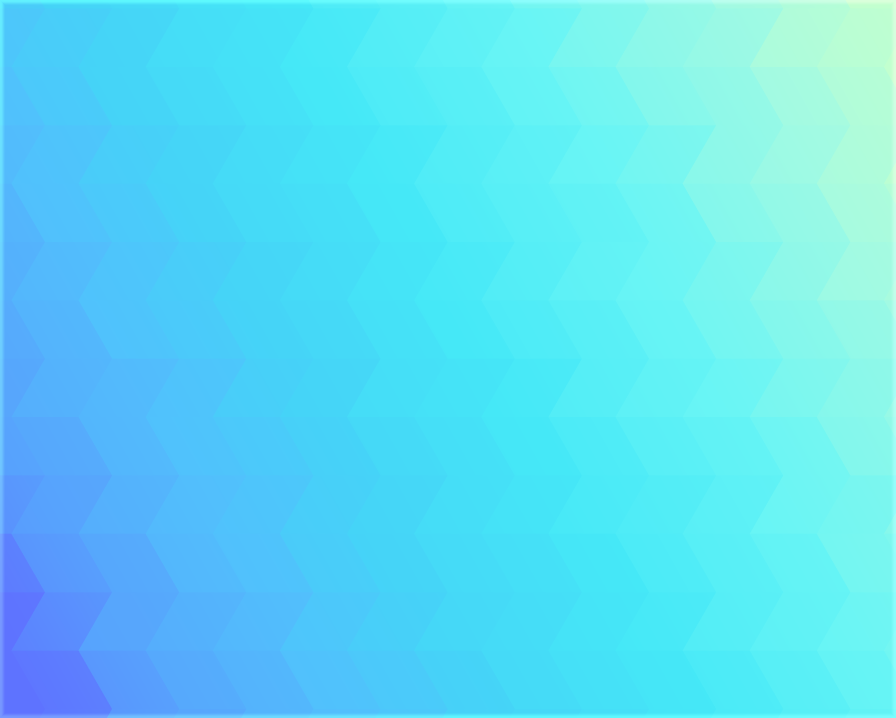
A WebGL 2 fragment shader for this background:

```glsl
#version 300 es
precision highp float;

uniform vec2 u_resolution;
out vec4 fragColor;

float hash(vec2 p) {
    return fract(sin(dot(p, vec2(127.1, 311.7))) * 43758.5453);
}

// Violet to blue, cyan and pale lime
vec3 ramp(float t) {
    vec3 color = vec3(0.37, 0.45, 1.0);
    color = mix(color, vec3(0.34, 0.65, 0.99), smoothstep(0.03, 0.21, t));
    color = mix(color, vec3(0.32, 0.75, 0.99), clamp((t - 0.21) / 0.16, 0.0, 1.0));
    color = mix(color, vec3(0.27, 0.83, 0.97), clamp((t - 0.37) / 0.17, 0.0, 1.0));
    color = mix(color, vec3(0.27, 0.91, 0.97), clamp((t - 0.54) / 0.23, 0.0, 1.0));
    color = mix(color, vec3(0.41, 0.96, 0.96), clamp((t - 0.77) / 0.25, 0.0, 1.0));
    color = mix(color, vec3(0.63, 0.98, 0.89), clamp((t - 1.02) / 0.24, 0.0, 1.0));
    return mix(color, vec3(0.76, 1.0, 0.81), clamp((t - 1.26) / 0.16, 0.0, 1.0));
}

// Slanted tiles whose lean flips on every row
vec3 chevrons(vec2 uv) {
    float row = uv.y * 12.3 - 0.155;
    float zigzag = abs(mod(row, 2.0) - 1.0);
    float column = uv.x * 13.35 - 0.17 - 0.5 * zigzag;
    vec2 cell = floor(vec2(column, row));
    vec2 center = (cell + vec2(0.92, 0.655)) / vec2(13.35, 12.3);

    // Mostly flat tiles, with a little of the smooth gradient inside
    vec2 place = mix(center, uv, 0.35);
    float jitter = (hash(cell) - 0.5) * 0.035;
    return ramp(place.x + 0.45 * place.y + jitter);
}

void main() {
    // Average a grid of samples to smooth the tile edges
    vec3 color = vec3(0.0);
    for (int i = 0; i < 9; i++) {
        vec2 offset = (vec2(i % 3, i / 3) - 1.0) / 3.0;
        color += chevrons((gl_FragCoord.xy + offset) / u_resolution) / 9.0;
    }

    // Thin light rim around the canvas
    vec2 uv = gl_FragCoord.xy / u_resolution;
    vec2 inset = min(uv, 1.0 - uv) * vec2(u_resolution.x / u_resolution.y, 1.0);
    float rim = 1.0 - smoothstep(0.001, 0.008, min(inset.x, inset.y));
    color = mix(color, min(color + vec3(0.12, 0.18, 0.06), 1.0), rim * 0.8);

    fragColor = vec4(color, 1.0);
}
```
